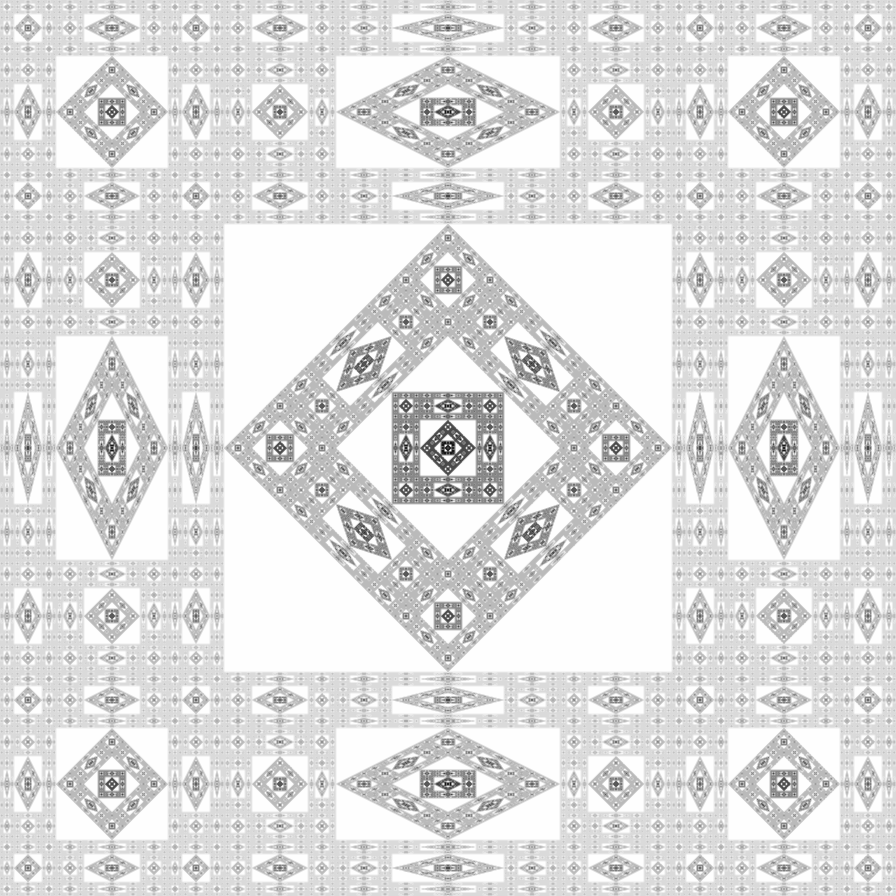
Give the GLSL for this pattern, as a three.js fragment shader.

```glsl
// Draws a gray carpet fractal of nested squares and diamonds on white.
varying vec2 vUv;

const int MAX_STEPS = 10;          // limit of subdivisions and descents
const int GRID = 4;                // antialiasing samples per axis
const float FOOTPRINT = 1.0 / 512.0; // smoothing width in canvas units
const float FINEST_CELL = 0.003;   // cells thinner than this get a flat tone
const float INK_DENSITY = 0.157;   // ink of the outermost carpet
const float PAPER = 0.995;

// Ink density doubles with each nested shape and saturates toward black.
float carpetTone(float nesting) {
  return exp(-INK_DENSITY * exp2(nesting));
}

// Maps the bands 1/4, 1/2, 1/4 of one axis to 0..1; y holds the band width.
vec2 splitBand(float t) {
  if (t < 0.25) return vec2(t * 4.0, 0.25);
  if (t < 0.75) return vec2(t * 2.0 - 0.5, 0.5);
  return vec2(t * 4.0 - 3.0, 0.25);
}

float carpet(vec2 p) {
  vec2 cellSize = vec2(1.0);
  float nesting = 0.0;
  for (int i = 0; i < MAX_STEPS; i++) {
    if (min(cellSize.x, cellSize.y) < FINEST_CELL) break;

    // The middle window spans -1..1 on both axes.
    vec2 window = (p - 0.5) * 4.0;
    if (max(abs(window.x), abs(window.y)) < 1.0) {
      if (abs(window.x) + abs(window.y) > 1.0) return PAPER;
      // Turn the inscribed diamond into a new unit cell.
      p = 0.5 + 0.5 * vec2(window.x + window.y, window.y - window.x);
      cellSize = vec2(0.25 * length(cellSize));
      nesting += 1.0;
    } else {
      // Descend into one of the eight cells around the window.
      vec2 across = splitBand(p.x);
      vec2 up = splitBand(p.y);
      p = vec2(across.x, up.x);
      cellSize *= vec2(across.y, up.y);
    }
  }
  return carpetTone(nesting);
}

void main() {
  // Average a small sample grid to smooth the edges.
  float tone = 0.0;
  for (int y = 0; y < GRID; y++) {
    for (int x = 0; x < GRID; x++) {
      vec2 offset = (vec2(float(x), float(y)) + 0.5) / float(GRID) - 0.5;
      tone += carpet(vUv + offset * FOOTPRINT);
    }
  }
  gl_FragColor = vec4(vec3(tone / float(GRID * GRID)), 1.0);
}
```
